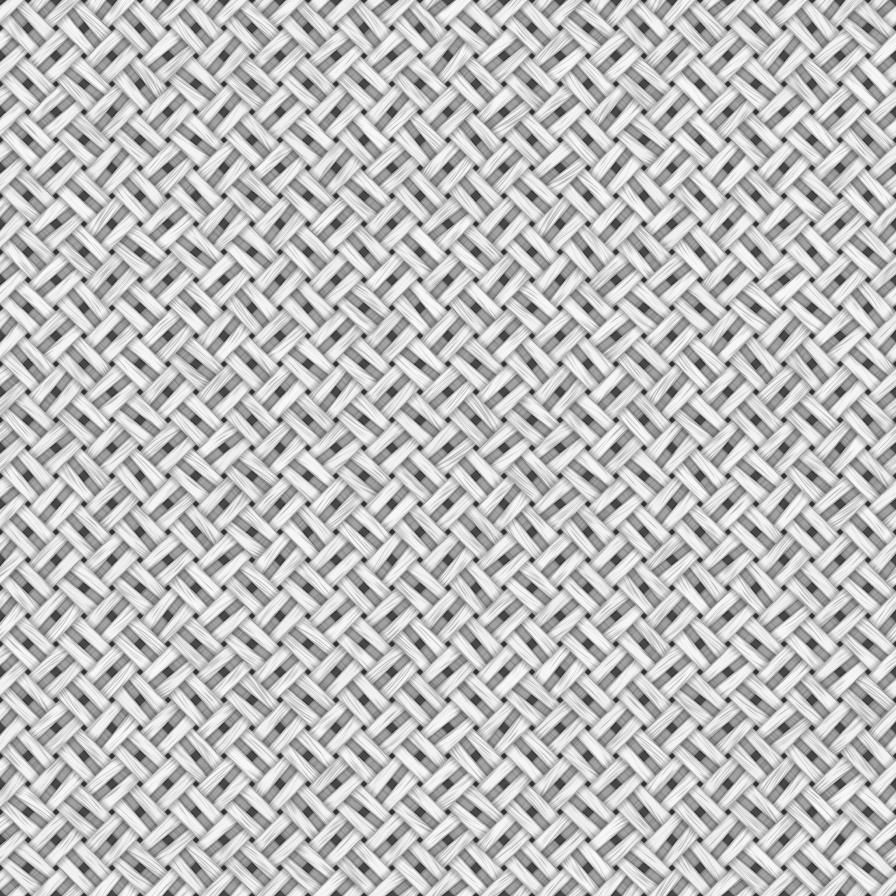
Reproduce this texture procedurally as a WebGL 1 fragment shader.

```glsl
precision highp float;
// Pale wicker: a diagonal basket weave of paired fibrous strands over dark holes.
uniform vec2 u_resolution;

const float REPEATS = 16.0;      // weave repeats across and down
const float MARGIN = 0.055;      // half gap between pairs, in block widths
const float SLIT = 0.105;        // half gap inside a pair
const float SLIT_TILT = 0.12;    // largest lean of the slit
const float FIBRE_LEAN = 0.9;    // largest lean of the fibres
const float FIBRES = 11.0;       // fibres across one strand
const float FIBRE_DEPTH = 0.24;
const vec3 STRAND = vec3(0.955);
const vec3 UNDER = vec3(0.64);
const vec3 HOLE = vec3(0.19);
const vec3 HOLE_LIT = vec3(0.30);
const int SAMPLES = 3;           // smoothing samples per axis

float hash(vec2 p) {
  vec3 a = fract(vec3(p.xyx) * vec3(0.1031, 0.1030, 0.0973));
  a += dot(a, a.yzx + 33.33);
  return fract((a.x + a.y) * a.z);
}

float noise(vec2 p) {
  vec2 cell = floor(p);
  vec2 f = fract(p);
  f = f * f * (3.0 - 2.0 * f);
  float low = mix(hash(cell), hash(cell + vec2(1.0, 0.0)), f.x);
  float high = mix(hash(cell + vec2(0.0, 1.0)), hash(cell + 1.0), f.x);
  return mix(low, high, f.y);
}

// Fine dark streaks running along a strand
float fibres(float across, float along, float seed) {
  vec2 p = vec2(across * FIBRES, along * 2.2) + vec2(seed * 171.0 + 40.0, seed * 57.0 + 20.0);
  float streak = 0.6 * noise(p) + 0.4 * noise(p * vec2(2.1, 1.3) + 9.0);
  return smoothstep(0.42, 0.88, streak);
}

// Over-strand: across runs from the slit (0) to the outer edge (1)
vec3 overStrand(float across, float along, float seed) {
  float lean = (seed - 0.5) * FIBRE_LEAN;
  float streak = fibres(across + lean * along + 0.25 * along * along, along, seed);
  float edge = min(across, 1.0 - across);
  float rounding = mix(0.70, 1.0, smoothstep(0.0, 0.17, edge));
  float dive = mix(0.78, 1.0, smoothstep(0.0, 0.17, 0.5 + MARGIN - abs(along)));
  float tone = 0.98 + 0.035 * hash(vec2(seed * 91.0, 3.0));
  return STRAND * tone * rounding * dive * (1.0 - FIBRE_DEPTH * streak);
}

// Shaded crossing strands and the hole between them, seen through a slit
vec3 slitView(float across, float along, float seed) {
  float wall = smoothstep(0.0, 0.6, 1.0 - abs(across));
  float depth = abs(along);
  float ends = smoothstep(0.0, 0.16, 0.5 + MARGIN - depth);
  float streak = fibres(along * 3.0, across * 0.1, seed);
  vec3 crossing = UNDER * mix(0.76, 1.0, wall) * mix(0.78, 1.0, ends) * (1.0 - 0.15 * streak);
  crossing *= mix(0.82, 1.0, smoothstep(SLIT, SLIT + 0.07, depth));
  vec3 hole = mix(HOLE, HOLE_LIT, wall * 0.8);
  return mix(hole, crossing, smoothstep(SLIT - 0.01, SLIT + 0.01, depth));
}

vec3 weave(vec2 uv) {
  // Rotated grid whose unit squares are blocks of two parallel strands
  vec2 p = uv * REPEATS * 2.0;
  vec2 q = vec2(p.x + p.y, p.y - p.x) * 0.5;
  vec2 block = floor(q + 0.5);
  vec2 local = q - block;
  bool rising = mod(block.x + block.y, 2.0) < 0.5;
  float along = rising ? local.x : local.y;
  float across = rising ? local.y : local.x;

  // Outside the pair, the neighbouring strands reach in or a corner hole shows
  if (abs(across) > 0.5 - MARGIN) {
    if (abs(along) > 0.5 - MARGIN) return HOLE;
    float side = sign(across);
    block += rising ? vec2(0.0, side) : vec2(side, 0.0);
    float reach = across - side;
    across = along;
    along = reach;
  }

  // Wrapped block number gives each block its own variation
  vec2 wrapped = mod(vec2(block.x - block.y, block.x + block.y), REPEATS * 2.0);
  float seed = hash(wrapped + 7.0);
  float offset = across - (seed - 0.5) * 2.0 * SLIT_TILT * along;
  float strandSeed = hash(wrapped + vec2(offset > 0.0 ? 61.0 : 113.0, 29.0));
  if (abs(offset) < SLIT) return slitView(offset / SLIT, along, seed);

  float outer = 0.5 - MARGIN - abs(across);
  float inner = abs(offset) - SLIT;
  return overStrand(inner / (inner + outer), along, strandSeed);
}

void main() {
  vec3 colour = vec3(0.0);
  float count = float(SAMPLES);
  for (int y = 0; y < SAMPLES; y++) {
    for (int x = 0; x < SAMPLES; x++) {
      vec2 shift = (vec2(float(x), float(y)) + 0.5) / count - 0.5;
      colour += weave((gl_FragCoord.xy + shift) / u_resolution);
    }
  }
  gl_FragColor = vec4(colour / (count * count), 1.0);
}
```
